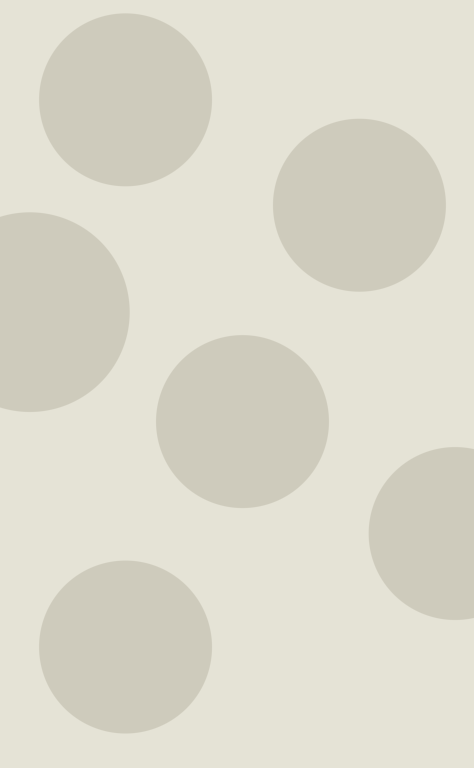
This pattern is drawn by a Shadertoy shader. Its source:

```glsl
// Large flat discs scattered loosely over a pale, warm ground.
// Each row holds one disc; its column steps by two out of five,
// and slow sine shifts loosen the grid.

const float ROWS = 6.0;

// Centre (xy) and radius (z) of the disc in a row, in canvas heights
vec3 discInRow(float row, float aspect) {
    float column = mod(2.0 * row + 1.0, 5.0);
    float x = 0.063 + 0.2243 * (column - 0.1 * sin(1.5708 * column));
    float y = 0.870 - 0.1425 * row + 0.009 * sin(0.6283 * row);
    // The leftmost column carries a slightly larger disc
    float radius = mix(0.130, 0.1126, min(column, 1.0));
    return vec3(x * aspect, y, radius);
}

void mainImage(out vec4 fragColor, in vec2 fragCoord) {
    vec2 p = fragCoord / iResolution.y;
    float aspect = iResolution.x / iResolution.y;
    float edge = 0.75 / iResolution.y;

    // Signed distance to the union of all discs
    float dist = 1.0;
    for (float row = 0.0; row < ROWS; row++) {
        vec3 disc = discInRow(row, aspect);
        dist = min(dist, length(p - disc.xy) - disc.z);
    }

    // Flat colours with a smoothed rim
    vec3 ground = vec3(0.898, 0.890, 0.839);
    vec3 discColor = vec3(0.808, 0.796, 0.737);
    float cover = 1.0 - smoothstep(-edge, edge, dist);
    fragColor = vec4(mix(ground, discColor, cover), 1.0);
}
```
